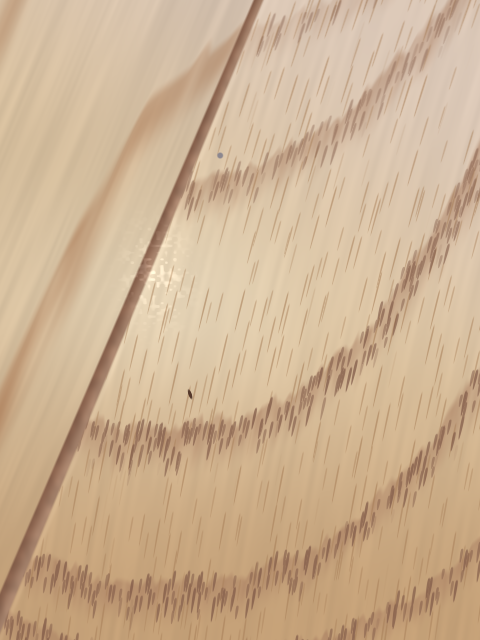
This texture is drawn by a WebGL 2 fragment shader. Its source:

```glsl
#version 300 es
precision highp float;
// Varnished oak floor: two planks, a slanted seam, arched growth rings and pores.
uniform vec2 u_resolution;
out vec4 fragColor;

float hash(vec2 p) {
  return fract(sin(dot(p, vec2(127.1, 311.7))) * 43758.5453);
}

float noise(vec2 p) {
  vec2 i = floor(p), f = fract(p);
  f = f * f * (3.0 - 2.0 * f);
  return mix(mix(hash(i), hash(i + vec2(1, 0)), f.x),
             mix(hash(i + vec2(0, 1)), hash(i + vec2(1, 1)), f.x), f.y);
}

// Fibre lean grows with height
float lean(float y) { return 0.14 * y + 0.1 * y * y; }

// One arched ring: crisp above, fading below, thinner to the right
float ring(vec2 p, float base, float bend) {
  float right = max(p.x - 0.25, 0.0), left = min(p.x - 0.25, 0.0);
  float rise = bend * pow(right, 1.3);
  float d = p.y - base - rise * right - 1.2 * left * left;
  d /= sqrt(1.0 + 5.3 * rise * rise) * mix(1.0, 0.65, smoothstep(0.3, 0.6, p.x));
  return smoothstep(-0.062, 0.008, d) * (1.0 - smoothstep(0.012, 0.027, d));
}

float rings(vec2 p) {
  p.y += 0.016 * (noise(vec2(p.x * 30.0, p.y * 9.0)) - 0.5);
  float r = max(ring(p, 0.31, 2.18), ring(p, 0.07, 1.63));
  r = max(r, 0.85 * ring(p, 0.705, 1.75));
  r = max(r, ring(p, -0.046, 0.9));
  return max(r, 0.4 * ring(p, 0.935, 1.0));
}

// Scattered tapered strokes along the fibre; ring pores grow only inside rings
float pores(vec2 p, vec2 cell, float width, float seed, bool inRings) {
  vec2 g = vec2(p.x - lean(p.y), p.y) / cell;
  float soft = 0.0011 / cell.x * (1.0 + 0.7 * smoothstep(0.55, 1.0, p.y));
  float ink = 0.0;
  for (int j = -1; j <= 1; j++) {
    for (int i = -1; i <= 1; i++) {
      vec2 id = floor(g) + vec2(i, j);
      vec2 c = id + vec2(hash(id + seed), hash(id + seed + 17.3));
      vec2 d = g - c;
      float size = hash(id + seed + 41.7);
      float t = d.y / mix(0.3, 0.6, size);
      float w = width * sqrt(max(1.0 - t * t, 0.0)) * (1.0 + 0.4 * t);
      float stroke = 1.0 - smoothstep(-soft, soft, abs(d.x) - w);
      stroke *= 1.0 - smoothstep(0.75, 1.0, abs(t));
      vec2 at = c * cell;
      at.x += lean(at.y);
      float density = inRings ? 1.1 * rings(at) : 0.72;
      stroke *= smoothstep(0.0, 0.15, density - hash(id + seed + 73.1));
      ink = max(ink, stroke * mix(0.6, 1.0, size));
    }
  }
  return ink;
}

// Varnish colour with soft window light
vec3 varnish(vec2 p) {
  vec3 c = mix(vec3(0.77, 0.63, 0.47), vec3(0.86, 0.765, 0.63), smoothstep(0.0, 0.55, p.y));
  c = mix(c, vec3(0.86, 0.785, 0.72), smoothstep(0.6, 1.1, p.y * 0.8 + p.x * 0.5));
  vec2 d = (p - vec2(0.28, 0.54)) / vec2(0.2, 0.16);
  return mix(c, vec3(0.93, 0.88, 0.78), 0.55 * exp(-dot(d, d)));
}

vec3 rightPlank(vec2 p) {
  float u = p.x - lean(p.y);
  vec3 c = varnish(p);
  c *= 0.975 + 0.05 * noise(vec2(u * 110.0, p.y * 7.0));
  float jag = 0.022 * (noise(vec2(u * 130.0, p.y * 14.0)) - 0.5);
  float wash = rings(p + vec2(0.0, jag)) * (0.5 + 0.5 * noise(vec2(u * 160.0, p.y * 25.0)));
  c = mix(c, vec3(0.66, 0.49, 0.38), 0.62 * wash);
  c = mix(c, vec3(0.66, 0.50, 0.35), 0.6 * pores(p, vec2(0.015, 0.062), 0.08, 3.0, false));
  float dark = max(pores(p, vec2(0.010, 0.032), 0.2, 11.0, true),
                   pores(p, vec2(0.012, 0.038), 0.17, 29.0, true));
  return mix(c, vec3(0.50, 0.35, 0.28), dark * mix(0.75, 0.42, smoothstep(0.4, 0.9, p.y)));
}

// Out-of-focus plank with one broad streaky stain
vec3 leftPlank(vec2 p) {
  float u = p.x - 0.42 * p.y;
  float fibre = noise(vec2(u * 75.0, p.y * 4.0));
  float fine = noise(vec2(u * 190.0, p.y * 8.0));
  vec3 c = varnish(p) * (0.925 + 0.07 * fibre + 0.03 * fine);
  float bend = max(p.y - 0.74, 0.0);
  float d = p.x - 0.5 * (p.y - 0.37) - 2.0 * bend * bend + 0.03 * (fibre - 0.5);
  float stain = smoothstep(-0.03, -0.008, d) * (1.0 - smoothstep(0.0, 0.045 + 0.15 * bend, d));
  stain *= (0.45 + 0.55 * noise(vec2(u * 60.0, p.y * 9.0))) * mix(1.0, 0.6, smoothstep(0.7, 1.0, p.y));
  float corner = 1.0 - smoothstep(0.0, 0.03, abs(p.x - 0.4 * (p.y - 0.94)));
  stain = max(stain, 0.5 * corner * smoothstep(0.82, 0.95, p.y));
  return mix(c, vec3(0.66, 0.47, 0.33), 0.8 * stain);
}

void main() {
  vec2 p = gl_FragCoord.xy / u_resolution.y;
  float across = p.x - 0.422 * p.y + 0.018;
  vec3 c = mix(leftPlank(p), rightPlank(p), smoothstep(-0.003, 0.003, across));

  // Seam with a shaded left lip and a pale right bevel
  float halfWidth = mix(0.013, 0.007, p.y);
  vec3 groove = mix(vec3(0.52, 0.37, 0.29), vec3(0.66, 0.52, 0.43),
                    smoothstep(-halfWidth, halfWidth, across));
  groove *= 0.94 + 0.12 * noise(p * vec2(90.0, 60.0));
  c += 0.035 * exp(-pow((across - halfWidth - 0.005) / 0.004, 2.0));
  c = mix(c, groove, 1.0 - smoothstep(-0.002, 0.003, abs(across) - halfWidth));

  // Sparkle in the reflection and two crumbs
  vec2 s = (p - vec2(0.245, 0.57)) / vec2(0.04, 0.06);
  c += 0.13 * exp(-dot(s, s)) * smoothstep(0.5, 0.9, noise(p * vec2(150.0, 190.0)));
  vec2 crumb = p - vec2(0.297, 0.384);
  crumb.x += 0.3 * crumb.y;
  c = mix(c, vec3(0.33, 0.22, 0.17), 1.0 - smoothstep(0.6, 1.2, length(crumb / vec2(0.003, 0.008))));
  c = mix(c, vec3(0.55, 0.53, 0.56), 1.0 - smoothstep(0.003, 0.006, length(p - vec2(0.344, 0.757))));
  fragColor = vec4(c, 1.0);
}
```
